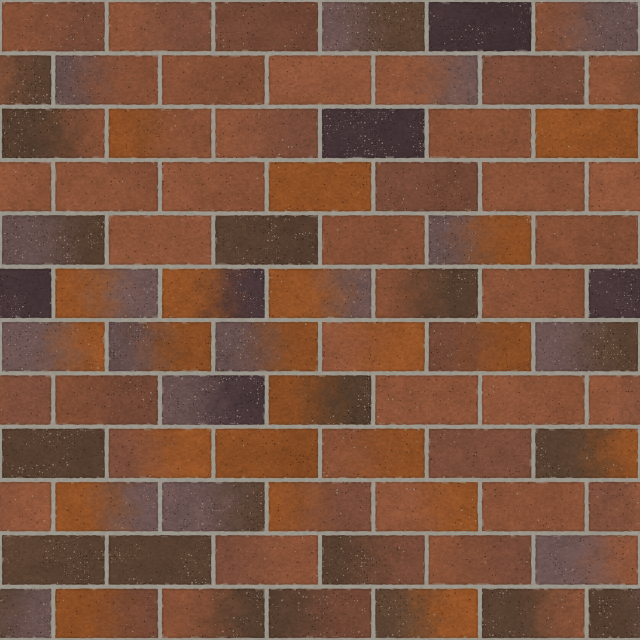
Write a Shadertoy shader that draws this texture.

```glsl
const vec2 BRICKS = vec2(6.0, 12.0);
const float JOINT = 0.0064;
const vec3 MORTAR = vec3(0.61, 0.59, 0.55);
const vec3 TERRACOTTA = vec3(0.53, 0.32, 0.22);
const vec3 RUST = vec3(0.55, 0.31, 0.15);
const vec3 RUSSET = vec3(0.46, 0.29, 0.22);
const vec3 MAUVE = vec3(0.41, 0.32, 0.31);
const vec3 UMBER = vec3(0.34, 0.25, 0.19);
const vec3 VIOLET = vec3(0.28, 0.21, 0.22);
const vec3 SPECK = vec3(0.66, 0.60, 0.54);

float hash(vec2 p) {
    vec3 q = fract(p.xyx * 0.1031);
    q += dot(q, q.yzx + 33.33);
    return fract((q.x + q.y) * q.z);
}

float noise(vec2 p) {
    vec2 i = floor(p), f = fract(p);
    f = f * f * (3.0 - 2.0 * f);
    return mix(mix(hash(i), hash(i + vec2(1, 0)), f.x),
               mix(hash(i + vec2(0, 1)), hash(i + vec2(1, 1)), f.x), f.y);
}

float boxDistance(vec2 p, vec2 halfSize, float radius) {
    vec2 q = abs(p) - halfSize + radius;
    return length(max(q, 0.0)) + min(max(q.x, q.y), 0.0) - radius;
}

vec3 clay(float pick) {
    vec3 c = mix(TERRACOTTA, RUST, step(0.28, pick));
    c = mix(c, RUSSET, step(0.43, pick));
    c = mix(c, MAUVE, step(0.60, pick));
    c = mix(c, UMBER, step(0.78, pick));
    return mix(c, VIOLET, step(0.94, pick));
}

// Fired clay blends from one end of the brick to the other
vec3 brickColor(vec2 id, vec2 local, vec2 uv) {
    float leftPick = hash(id + 17.3);
    float rightPick = hash(id + 61.7);
    float plain = step(hash(id + 5.9), 0.28);
    float center = mix(0.35, 0.65, hash(id + 92.1));
    float ragged = 0.16 * (noise(uv * 65.0) - 0.5) + 0.08 * (noise(uv * 230.0) - 0.5);
    float blend = smoothstep(center - 0.35, center + 0.35, local.x + ragged);
    vec3 left = clay(leftPick);
    vec3 right = mix(clay(rightPick), left * 0.94, plain);
    return mix(left, right, blend) * mix(0.95, 1.06, hash(id + 33.1));
}

// Scattered grains, one possible grain in each cell
float specks(vec2 uv, float cells, float density, float pixel) {
    vec2 p = uv * cells, cell = floor(p);
    vec2 center = 0.3 + 0.4 * vec2(hash(cell + 3.7), hash(cell + 48.2));
    float radius = mix(0.09, 0.24, hash(cell + 71.9));
    float soft = pixel * cells * 0.6;
    float grain = 1.0 - smoothstep(radius - soft, radius + soft, length(fract(p) - center));
    return grain * step(hash(cell + 11.4), density);
}

void mainImage(out vec4 fragColor, in vec2 fragCoord) {
    vec2 uv = fragCoord / iResolution.xy;
    float pixel = 1.0 / iResolution.y;

    // Running bond, with even rows shifted by half a brick
    vec2 grid = uv * BRICKS;
    grid.x += 0.5 * (1.0 - mod(floor(grid.y), 2.0));
    vec2 id = floor(grid), local = fract(grid);
    id.x = mod(id.x, BRICKS.x);

    vec2 size = 1.0 / BRICKS;
    float edge = boxDistance((local - 0.5) * size, 0.5 * (size - JOINT), 0.0012);
    edge += 0.0010 * (noise(uv * 190.0) - 0.5);

    // Clay face with fine, slightly horizontal grain
    vec3 brick = brickColor(id, local, uv);
    float grain = noise(uv * vec2(210.0, 320.0)) + noise(uv * vec2(430.0, 510.0)) - 1.0;
    brick *= 1.0 + 0.10 * grain + 0.08 * (noise(uv * 45.0) - 0.5);

    // Dark clay carries more pale grains and pits
    float dark = 1.0 - smoothstep(0.33, 0.50, brick.r);
    float cluster = smoothstep(0.25, 0.80, noise(uv * 38.0 + 7.0));
    float density = mix(0.025, 0.24, dark) * cluster;
    brick = mix(brick, SPECK, 0.65 * specks(uv, 185.0, density, pixel));
    brick = mix(brick, SPECK, 0.40 * specks(uv + 0.37, 290.0, density, pixel));
    brick *= 1.0 - 0.35 * specks(uv + 0.71, 210.0, 0.06 + density, pixel);

    // Chipped, slightly darkened rim
    float rim = smoothstep(-0.0045, -0.0005, edge);
    brick *= 1.0 - 0.12 * rim;
    brick = mix(brick, SPECK, 0.45 * rim * smoothstep(0.70, 0.85, noise(uv * 150.0 + 21.0)));

    vec3 mortar = MORTAR * (1.0 + 0.07 * (noise(uv * 240.0) - 0.5));
    float face = 1.0 - smoothstep(-0.7 * pixel, 0.7 * pixel, edge);
    fragColor = vec4(mix(mortar, brick, face), 1.0);
}
```
